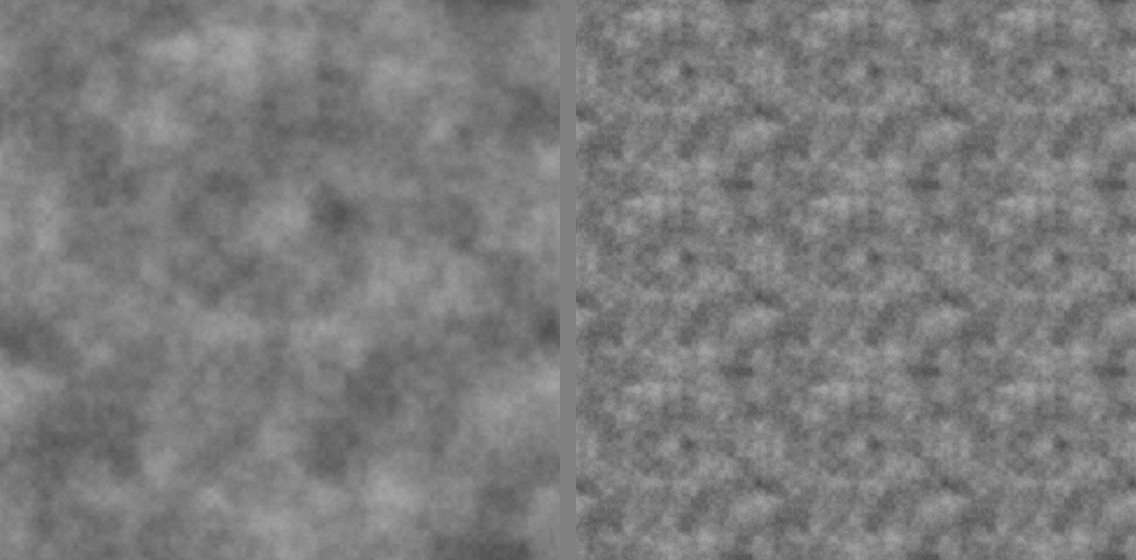
Left: one tile. Right: repeated 3 by 3.
A Shadertoy shader for this texture:

```glsl
// Soft grey clouds with fine wisps: a fractal sum of smooth value noise around
// a middle grey. Each octave doubles a whole number of lattice cells and wraps
// at the canvas border, so the result tiles without a seam.

const float MEAN_GREY  = 0.490;  // average brightness
const float CONTRAST   = 0.168;  // brightness swing of the largest octave
const int   BASE_CELLS = 10;     // cells per side in the largest octave
const int   OCTAVES    = 7;
const float GAIN       = 0.64;   // amplitude ratio between octaves
const vec2  SHIFT      = vec2(0.37, 0.71);  // lattice offset per octave, in cells
const uint  SEED       = 17u;

// Integer hash of a lattice point, returning 0..1
float hash(ivec2 cell, uint layer) {
    uint h = uint(cell.x) * 1597u + uint(cell.y) * 51749u + (layer + SEED) * 7919u;
    h = h * 747796405u + 2891336453u;
    h = ((h >> ((h >> 28u) + 4u)) ^ h) * 277803737u;
    h = (h >> 22u) ^ h;
    return float(h >> 8u) / 16777216.0;
}

// Lattice value that repeats after the given number of cells
float latticeValue(ivec2 cell, int cells, uint layer) {
    return hash((cell % cells + cells) % cells, layer);
}

// Value noise with quintic blending, centred on zero
float wrappedNoise(vec2 uv, int cells, uint layer) {
    vec2 p = uv * float(cells) + SHIFT * float(layer);
    ivec2 cell = ivec2(floor(p));
    vec2 f = fract(p);
    vec2 blend = f * f * f * (f * (f * 6.0 - 15.0) + 10.0);
    float bottom = mix(latticeValue(cell, cells, layer),
                       latticeValue(cell + ivec2(1, 0), cells, layer), blend.x);
    float top = mix(latticeValue(cell + ivec2(0, 1), cells, layer),
                    latticeValue(cell + ivec2(1, 1), cells, layer), blend.x);
    return mix(bottom, top, blend.y) - 0.5;
}

// Fractal sum from broad clouds down to fine grain
float clouds(vec2 uv) {
    float sum = 0.0;
    float amplitude = 1.0;
    int cells = BASE_CELLS;
    for (int i = 0; i < OCTAVES; i++) {
        sum += amplitude * wrappedNoise(uv, cells, uint(i));
        amplitude *= GAIN;
        cells *= 2;
    }
    return sum;
}

void mainImage(out vec4 fragColor, in vec2 fragCoord) {
    vec2 uv = fragCoord / iResolution.xy;
    float grey = MEAN_GREY + CONTRAST * clouds(uv);
    fragColor = vec4(vec3(grey), 1.0);
}
```
